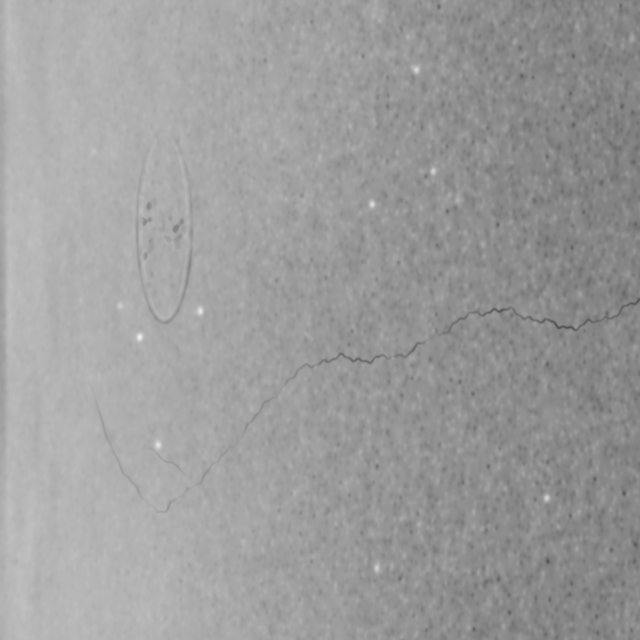
Write a three.js fragment shader that draws this texture.

```glsl
// Worn grey concrete, paler and smoother at the left, darker and coarser at the right.
// Scattered cellular blobs make the grain, pits and streaks; a curve bent by
// layered sines makes the crack, and an implicit ellipse the worn oval imprint.

#define PALE_GREY 0.715
#define DARK_GREY 0.522
#define GRAIN_LEFT 0.018
#define GRAIN_RIGHT 0.062
#define GRAIN_SCALE vec2(150.0, 105.0)
#define CRACK_WIDTH 0.0022
#define CRACK_DEPTH 0.20
#define OVAL_CENTER vec2(0.257, 0.646)
#define OVAL_RADII vec2(0.043, 0.150)

varying vec2 vUv;

vec3 hash3(vec2 cell) {
  vec3 k = vec3(dot(cell, vec2(127.1, 311.7)),
                dot(cell, vec2(269.5, 183.3)),
                dot(cell, vec2(419.2, 371.9)));
  return fract(sin(k) * 43758.547);
}

// Signed soft blobs, one jittered in each cell; about -1 to 1.
float blobNoise(vec2 p) {
  vec2 cell = floor(p);
  float sum = 0.0;
  for (int j = -1; j <= 1; j++) {
    for (int i = -1; i <= 1; i++) {
      vec2 c = cell + vec2(float(i), float(j));
      vec3 h = hash3(c);
      vec2 d = p - c - h.xy;
      sum += (h.z * 2.0 - 1.0) * exp(-4.0 * dot(d, d));
    }
  }
  return sum;
}

// Sparse spots: only a share of the cells holds one, of varied strength.
float spots(vec2 p, float share) {
  vec2 cell = floor(p);
  vec3 h = hash3(cell + 57.0);
  vec2 d = fract(p) - mix(vec2(0.3), vec2(0.7), h.xy);
  float strength = max(0.0, 1.0 - h.z / share);
  return strength * exp(-45.0 * dot(d, d));
}

// Height of the crack: a steep left arm, then a long wavering rise.
float crackHeight(float x) {
  float t = x - 0.26;
  float rise = 0.33 * (1.0 - exp(-max(t, 0.0) / 0.22));
  float wave = 0.02 * cos((x - 0.76) * 22.4) - 0.005;
  float arm = 13.7 * min(t, 0.0) * min(t, 0.0);
  float jag = 0.0035 * sin(x * 97.0) + 0.0025 * sin(x * 213.0 + 1.0)
            + 0.0012 * sin(x * 471.0 + 2.0);
  return 0.203 + arm + jag + (t > 0.0 ? rise + wave : 0.0);
}

float crack(vec2 uv) {
  float e = 0.001;
  float y = crackHeight(uv.x);
  float slope = (crackHeight(uv.x + e) - crackHeight(uv.x - e)) / (2.0 * e);
  float d = (uv.y - y) / sqrt(1.0 + slope * slope);
  float line = exp(-d * d / (CRACK_WIDTH * CRACK_WIDTH));
  float broken = clamp(0.72 + 0.65 * blobNoise(uv * 32.0), 0.15, 1.0);
  float gaps = 1.0 - 0.75 * exp(-pow((uv.x - 0.435) / 0.03, 2.0))
                   - 0.65 * exp(-pow((uv.x - 0.685) / 0.02, 2.0));
  float ends = smoothstep(0.12, 0.18, uv.x);
  return line * broken * gaps * ends * mix(0.55, 1.0, smoothstep(0.3, 0.7, uv.x));
}

// Short faint side branch above the lowest bend.
float branch(vec2 uv) {
  float d = uv.y - 0.297 + 0.65 * (uv.x - 0.235) - 0.003 * sin(uv.x * 190.0);
  float span = smoothstep(0.225, 0.245, uv.x) * (1.0 - smoothstep(0.28, 0.297, uv.x));
  return span * exp(-d * d / (CRACK_WIDTH * CRACK_WIDTH));
}

// Pressed oval: dark and pale rim lines with plain worn smudges inside.
float oval(vec2 uv) {
  vec2 q = (uv - OVAL_CENTER) / OVAL_RADII;
  float r = length(q);
  float d = (r - 1.0) * r / max(length(q / OVAL_RADII), 0.01);
  float wear = 0.75 + 0.5 * blobNoise(uv * 38.0);
  float darkRim = exp(-pow(d / 0.0026, 2.0)) * mix(1.0, 0.35, smoothstep(-0.2, 0.9, q.y));
  float paleRim = exp(-pow((d + 0.007) / 0.0025, 2.0));
  float middle = exp(-pow((q.x - 0.4) / 0.45, 2.0) - pow(q.y / 0.17, 2.0));
  float side = exp(-pow((q.x + 0.62) / 0.2, 2.0) - pow(q.y / 0.5, 2.0));
  float smudge = smoothstep(0.0, 0.7, blobNoise(uv * vec2(115.0, 90.0) + 9.0));
  return wear * (0.035 * paleRim - 0.085 * darkRim) - 0.17 * smudge * max(middle, side);
}

void main() {
  vec2 uv = vUv;
  float coarse = smoothstep(0.05, 0.85, uv.x);

  // Broad shading with slow unevenness
  float grey = mix(PALE_GREY, DARK_GREY, smoothstep(-0.05, 1.02, uv.x));
  grey += 0.007 * sin(uv.x * 7.0 + uv.y * 5.0) + 0.006 * sin(uv.y * 9.0 - uv.x * 4.0 + 2.0);

  // Upright streaks and the shadowed left border
  float leftSide = 1.0 - smoothstep(0.0, 0.16, uv.x);
  grey += (0.012 + 0.025 * leftSide) * blobNoise(uv * vec2(48.0, 7.0) + 31.0);
  float shadow = 0.035 + 0.06 * exp(-pow((uv.y - 0.5) / 0.2, 2.0));
  grey -= shadow * (1.0 - smoothstep(0.002, 0.016, uv.x));

  // Grain in two sizes, then dark pits and pale specks
  float grain = blobNoise(uv * GRAIN_SCALE) + 0.45 * blobNoise(uv * GRAIN_SCALE * 0.42 + 17.0);
  grey += grain * mix(GRAIN_LEFT, GRAIN_RIGHT, coarse);
  grey -= 0.13 * (0.15 + coarse) * spots(uv * vec2(52.0, 38.0), 0.22);
  grey += 0.26 * spots(uv * vec2(30.0, 24.0) + 5.0, 0.025);

  // Worn marks
  grey += oval(uv) - CRACK_DEPTH * crack(uv) - 0.06 * branch(uv);

  gl_FragColor = vec4(vec3(clamp(grey, 0.0, 1.0)), 1.0);
}
```
